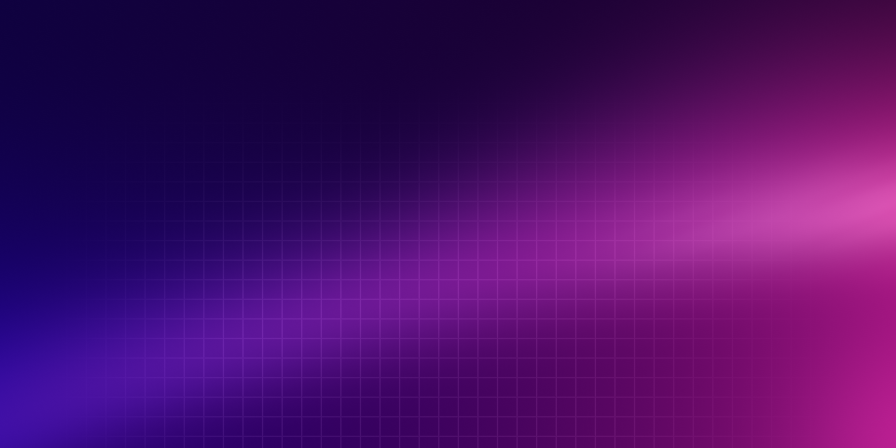
Write a Shadertoy shader that draws this background.

```glsl
// Curved violet-to-pink light beam over a dark indigo field with a faint fading grid.

float hash(vec2 p) {
    return fract(sin(dot(p, vec2(127.1, 311.7))) * 43758.5453);
}

float valueNoise(vec2 p) {
    vec2 cell = floor(p), f = fract(p);
    f = f * f * (3.0 - 2.0 * f);
    return mix(mix(hash(cell), hash(cell + vec2(1, 0)), f.x),
               mix(hash(cell + vec2(0, 1)), hash(cell + vec2(1, 1)), f.x), f.y);
}

// Quadratic blend from start to end, pulled toward a control colour
vec3 curveColor(vec3 start, vec3 control, vec3 end, float t) {
    return mix(mix(start, control, t), mix(control, end, t), t);
}

// Antialiased grid lines; p is in units of the canvas height
float gridLines(vec2 p) {
    const float spacing = 0.0437;
    float pixel = 1.0 / iResolution.y;
    vec2 toLine = abs(fract((p - vec2(0.018, 0.026)) / spacing + 0.5) - 0.5) * spacing;
    vec2 line = 1.0 - smoothstep(0.0, 0.0013 + pixel * 0.7, toLine);
    return max(line.x, line.y * 0.85);
}

void mainImage(out vec4 fragColor, in vec2 fragCoord) {
    vec2 uv = fragCoord / iResolution.xy;
    vec2 p = fragCoord / iResolution.y;

    // Signed height above the curved crest of the beam
    float crest = 0.06 + 0.77 * uv.x - 0.30 * uv.x * uv.x;
    float d = uv.y - crest;

    // Dark field above the beam, coloured field below it
    vec3 above = mix(vec3(0.06, 0.005, 0.25), vec3(0.13, 0.005, 0.18), uv.x);
    above += vec3(0.07, 0.0, 0.42) * (1.0 - uv.y) * (1.0 - uv.y) * (1.0 - uv.x);
    vec3 below = curveColor(vec3(0.15, 0.0, 0.48), vec3(0.12, -0.02, 0.26),
                            vec3(0.60, 0.07, 0.48), uv.x);
    vec3 color = mix(below, above, smoothstep(-0.15, 0.12, d));

    // Beam body: a long soft falloff above, a tighter one underneath
    vec3 beam = curveColor(vec3(0.25, 0.06, 0.65), vec3(0.44, 0.11, 0.55),
                           vec3(0.73, 0.12, 0.55), uv.x);
    float upperWidth = mix(0.19, 0.36, smoothstep(0.35, 0.95, uv.x));
    float glow = d > 0.0 ? exp(-pow(d / upperWidth, 1.8)) : exp(-d * d / 0.02);
    color = mix(color, beam, glow);

    // Pink highlight at the right end, with soft streaks along the beam
    float streak = valueNoise(vec2(p.x * 7.0, (p.y - 0.36 * p.x) * 36.0)) - 0.5;
    float highlight = exp(-d * d / (d > 0.0 ? 0.015 : 0.010)) * smoothstep(0.55, 1.0, uv.x);
    color += vec3(0.12, 0.19, 0.14) * highlight * (1.0 + 0.15 * streak);

    // Magenta glow in the lower right corner
    vec2 corner = p - vec2(iResolution.x / iResolution.y, 0.0);
    color += vec3(0.13, 0.05, 0.09) * exp(-dot(corner, corner) / 0.06);

    // Grid fades out toward the sides and the top
    float gridFade = smoothstep(0.04, 0.3, uv.x) * (1.0 - smoothstep(0.6, 0.96, uv.x))
                   * (1.0 - smoothstep(0.3, 0.85, uv.y));
    color += vec3(0.07, 0.06, 0.065) * gridLines(p) * gridFade;

    // Fine grain hides banding
    color += (hash(fragCoord) - 0.5) / 255.0;
    fragColor = vec4(clamp(color, 0.0, 1.0), 1.0);
}
```
